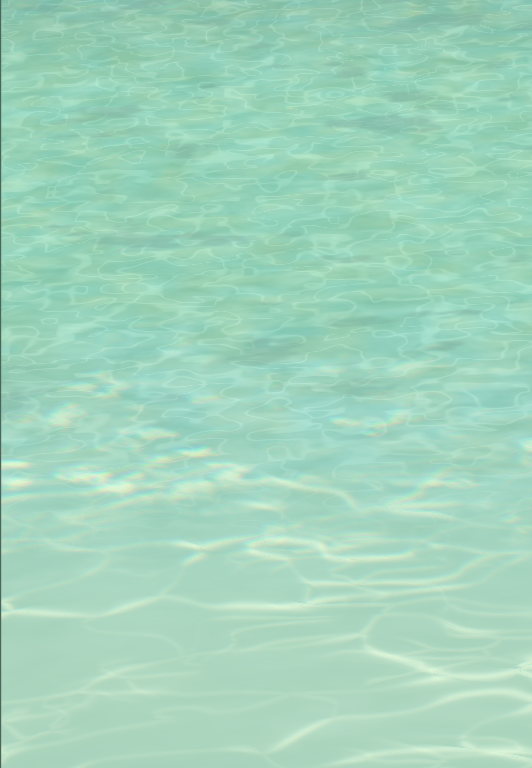
This texture is drawn by a Shadertoy shader. Its source:

```glsl
// Shallow turquoise water: fine far ripples, near caustic net and prismatic glints.

const vec3 FAR_GREEN   = vec3(0.555, 0.775, 0.685);
const vec3 MID_GREEN   = vec3(0.598, 0.832, 0.728);
const vec3 LAGOON_BLUE = vec3(0.615, 0.83, 0.755);
const vec3 PALE_SAND   = vec3(0.67, 0.832, 0.742);
const vec3 SUNLIGHT    = vec3(0.86, 0.96, 0.85);
const vec3 SHADE       = vec3(0.49, 0.68, 0.62);
const vec3 BORDER      = vec3(0.3, 0.4, 0.36);

float hash(vec2 p) {
    vec3 q = fract(p.xyx * 0.1031);
    q += dot(q, q.yzx + 33.33);
    return fract((q.x + q.y) * q.z);
}

vec2 hash2(vec2 p) {
    return vec2(hash(p), hash(p + 57.3));
}

float noise(vec2 p) {
    vec2 i = floor(p), f = fract(p);
    f = f * f * f * (f * (f * 6.0 - 15.0) + 10.0);
    return mix(mix(hash(i), hash(i + vec2(1, 0)), f.x),
               mix(hash(i + vec2(0, 1)), hash(i + vec2(1, 1)), f.x), f.y);
}

vec2 noise2(vec2 p) {
    return vec2(noise(p + 5.2), noise(p + 41.7)) - 0.5;
}

float fbm(vec2 p) {
    float sum = 0.0, amp = 0.5;
    for (int i = 0; i < 4; i++) {
        sum += amp * noise(p);
        p = mat2(0.98, 0.2, -0.2, 0.98) * p * 1.93 + 17.3;
        amp *= 0.55;
    }
    return sum / 1.01;
}

// Canvas position to a water surface that recedes upward
vec2 waterPlane(vec2 p) {
    p.y -= 0.06 * (p.x - 0.35);
    return vec2((p.x - 0.35) * (1.0 + 1.5 * p.y), p.y * (1.0 + 0.9 * p.y));
}

// Difference between the two nearest cell distances: zero on the net
float cellGap(vec2 p, vec2 scale, float seed) {
    vec2 q = waterPlane(p) * scale + seed;
    q += 1.1 * noise2(q * 0.9) + 0.35 * noise2(q * 2.3);
    vec2 i = floor(q), f = q - i;
    float near = 9.0, next = 9.0;
    for (int y = -1; y <= 1; y++) {
        for (int x = -1; x <= 1; x++) {
            vec2 c = vec2(x, y);
            float d = length(c + hash2(i + c) - f);
            next = min(next, max(near, d));
            near = min(near, d);
        }
    }
    return next - near;
}

// Thin lines of the net, dimmer where they run upright
float netLine(vec2 p, vec2 scale, float seed, float width) {
    vec2 e = vec2(0.001, 0.0);
    float gap = cellGap(p, scale, seed);
    vec2 slope = vec2(cellGap(p + e.xy, scale, seed), cellGap(p + e.yx, scale, seed)) - gap;
    slope /= e.x;
    float d = gap / (length(slope) + 0.4 * scale.y);
    float level = smoothstep(0.1, 0.8, abs(slope.y) / (length(slope) + 0.01));
    return mix(0.35, 1.0, level) * (0.7 * exp(-d * d / (width * width)) + 0.3 * exp(-d / (width * 2.0)));
}

float causticLight(vec2 p) {
    vec2 w = waterPlane(p);
    float bright = smoothstep(0.3, 0.8, noise(w * vec2(7.0, 22.0) + 9.0));
    float patches = smoothstep(0.4, 0.75, noise(w * vec2(5.0, 14.0) + 63.0));
    float broad = netLine(p, vec2(3.4, 13.0), 23.0, mix(0.0024, 0.0042, bright));
    float small = netLine(p, vec2(6.0, 22.0), 71.0, 0.0025);
    float fade = 1.0 - smoothstep(0.28, 0.52, p.y);
    return fade * (broad * (0.18 + 0.6 * bright) + 0.3 * small * patches);
}

float glintLight(vec2 p) {
    vec2 w = waterPlane(p);
    float band = smoothstep(0.2, 0.36, p.y) * (1.0 - 0.8 * smoothstep(0.42, 0.6, p.y));
    float cluster = smoothstep(0.35, 0.8, noise(w * vec2(5.0, 13.0) + 18.0));
    float spark = fbm(w * vec2(13.0, 40.0) + 130.0);
    return band * mix(0.3, 0.85, cluster) * smoothstep(0.54, 0.84, spark);
}

// Each colour channel is refracted by a slightly different amount
vec3 dispersedLight(vec2 p) {
    vec2 shift = vec2(0.001, -0.0005) + smoothstep(0.15, 0.36, p.y) * vec2(0.004, -0.0018);
    vec3 light;
    for (int c = 0; c < 3; c++) {
        vec2 q = p + shift * float(c - 1);
        light[c] = causticLight(q) + glintLight(q);
    }
    return light;
}

vec3 waterColour(float y) {
    vec3 c = mix(PALE_SAND, LAGOON_BLUE, smoothstep(0.1, 0.46, y));
    c = mix(c, MID_GREEN, smoothstep(0.44, 0.66, y));
    return mix(c, FAR_GREEN, smoothstep(0.86, 1.03, y));
}

void mainImage(out vec4 fragColor, in vec2 fragCoord) {
    vec2 p = fragCoord / iResolution.y;
    vec2 w = waterPlane(p);
    float far = smoothstep(0.22, 0.5, p.y);

    // Body colour with faint swells, ripples and warm or cool tints
    vec3 colour = waterColour(p.y);
    float swell = fbm(w * vec2(4.0, 16.0) + 50.0) - 0.5;
    vec2 q = w * vec2(10.0, 36.0) + 90.0;
    float ripple = fbm(q + 0.9 * noise2(q * 0.8)) - 0.5;
    float tint = noise(w * vec2(11.0, 34.0) + 200.0) - 0.5;
    colour += vec3(0.95, 0.7, 0.8) * (swell * 0.05 + ripple * mix(0.03, 0.15, far));
    colour += vec3(0.045, 0.0, -0.04) * tint * far;

    // Small light curls and grey shade on the far water
    vec2 f = w * vec2(18.0, 54.0) + 260.0;
    float curl = 1.0 - abs(2.0 * noise(f + 1.4 * noise2(f * 0.7)) - 1.0);
    colour += vec3(0.06, 0.045, 0.045) * (smoothstep(0.7, 1.0, curl) - 0.25) * far;
    float fleck = smoothstep(0.62, 0.8, fbm(w * vec2(5.0, 24.0) + 400.0));
    colour = mix(colour, SHADE, 0.45 * fleck * smoothstep(0.35, 0.55, p.y));

    // Sunlight, then the faint dark left border
    colour = mix(colour, SUNLIGHT, clamp(dispersedLight(p), 0.0, 1.0));
    colour = mix(BORDER, colour, smoothstep(0.0008, 0.0024, p.x));
    fragColor = vec4(clamp(colour, 0.0, 1.0), 1.0);
}
```
